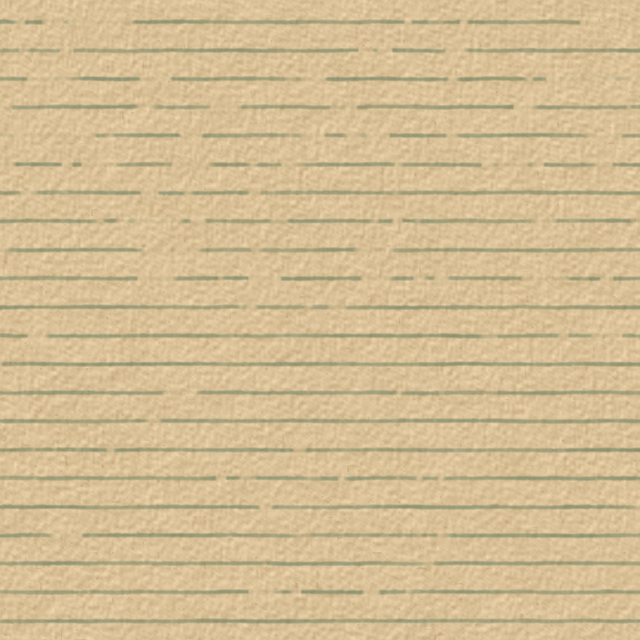
Give the GLSL for this texture, as a three.js fragment shader.

```glsl
// Tan grained paper ruled with 22 thin grey-green lines, evenly spaced.
// Each line is a soft distance band, broken into uneven dashes by noise
// along its length; the paper is value noise lit like a shallow relief.
varying vec2 vUv;

float hash(vec2 p) {
  return fract(sin(dot(p, vec2(127.1, 311.7))) * 43758.5453);
}

float noise(vec2 p) {
  vec2 i = floor(p);
  vec2 f = fract(p);
  f = f * f * (3.0 - 2.0 * f);
  return mix(mix(hash(i), hash(i + vec2(1.0, 0.0)), f.x),
             mix(hash(i + vec2(0.0, 1.0)), hash(i + vec2(1.0, 1.0)), f.x), f.y);
}

// Paper height: coarse and fine fibres
float grain(vec2 p) {
  return 0.6 * noise(p * 150.0) + 0.4 * noise(p * 270.0 + 31.0);
}

vec3 paper(vec2 uv) {
  // Light from the upper left shades the slopes of the grain
  float relief = grain(uv + vec2(-0.002, 0.003)) - grain(uv + vec2(0.002, -0.003));
  float mottle = noise(uv * 34.0 + 7.0) - 0.5;
  vec3 tan_ = vec3(0.858, 0.757, 0.592);
  tan_ += relief * vec3(0.105, 0.11, 0.118);
  tan_ += mottle * vec3(0.022, 0.025, 0.028);
  // Rare brown flecks
  float fleck = smoothstep(0.89, 0.98, noise(uv * 125.0 + 83.0));
  return mix(tan_, vec3(0.67, 0.55, 0.37), fleck * 0.3);
}

// Coverage of the ruled lines, from 0 to 1
float ruling(vec2 uv) {
  float spacing = 0.04458;
  float row = floor((uv.y - 0.02995) / spacing + 0.5);
  float wobble = (noise(vec2(uv.x * 22.0, row * 5.0)) - 0.5) * 0.0014
               + (hash(vec2(row, 4.0)) - 0.5) * 0.0012;
  float dist = abs(uv.y - 0.02995 - row * spacing - wobble);

  // Breaks: more of them towards the top
  float wear = 0.62 * noise(vec2(uv.x * 17.0, row * 7.0 + 11.0))
             + 0.38 * noise(vec2(uv.x * 58.0, row * 13.0 + 40.0));
  float limit = mix(0.19, 0.35, smoothstep(0.25, 0.85, uv.y))
              + 0.05 * (hash(vec2(row, 9.0)) - 0.5);
  float ink = smoothstep(limit - 0.05, limit + 0.07, wear);

  // Ragged edge and uneven strength along the stroke
  float halfWidth = 0.0029 + 0.0011 * (noise(uv * vec2(120.0, 90.0)) - 0.5);
  float band = 1.0 - smoothstep(halfWidth - 0.0021, halfWidth + 0.0021, dist);
  float strength = 0.72 + 0.28 * noise(vec2(uv.x * 11.0, row * 3.0 + 70.0));
  return band * mix(0.1, strength, ink);
}

void main() {
  vec3 color = paper(vUv);
  // Ink keeps a trace of the paper relief
  vec3 inkColor = vec3(0.575, 0.59, 0.455) + (color - vec3(0.858, 0.757, 0.592)) * 0.5;
  color = mix(color, inkColor, ruling(vUv));
  gl_FragColor = vec4(color, 1.0);
}
```
